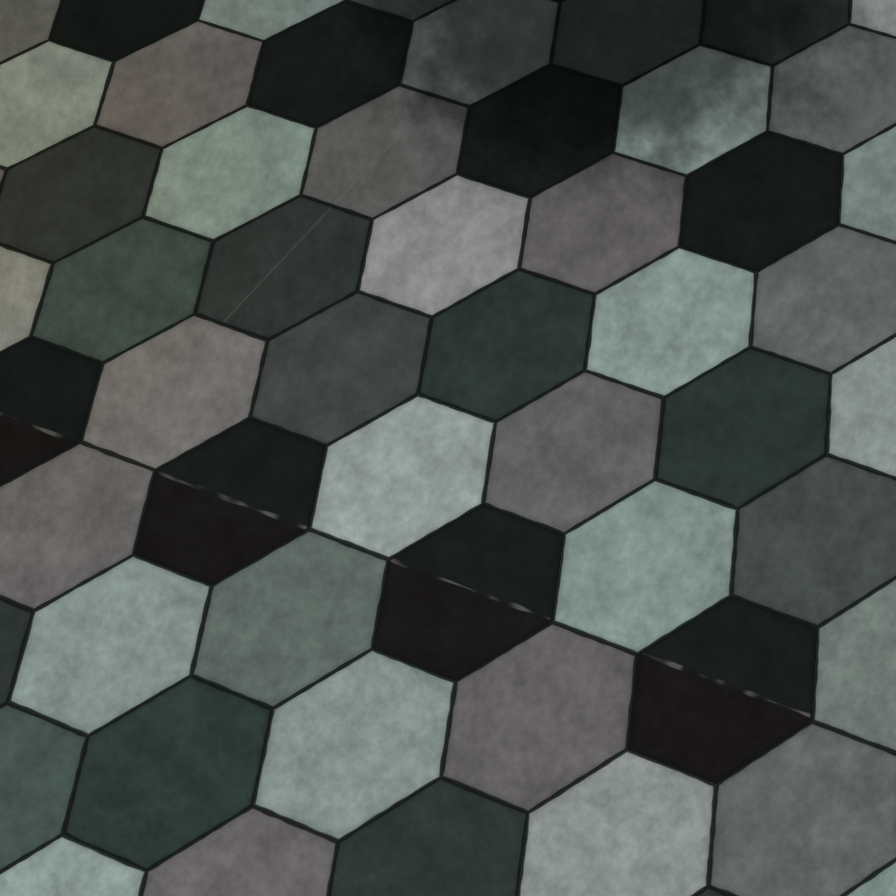
This pattern is drawn by a WebGL 2 fragment shader. Its source:

```glsl
#version 300 es
precision highp float;
// Worn floor of grey hexagonal tiles in three tones, seen at a slant.

uniform vec2 u_resolution;
out vec4 outColor;

// Floor plane: a reference tile centre, the steps to two neighbours, perspective
const vec2 ORIGIN = vec2(0.4505, 0.4701);
const vec2 STEP_A = vec2(0.1934, 0.0294);
const vec2 STEP_B = vec2(0.0553, -0.1411);
const vec2 PERSPECTIVE = vec2(0.004, -0.035);

// Tile colours
const vec3 PALE  = vec3(0.515, 0.555, 0.540);
const vec3 MID   = vec3(0.375, 0.390, 0.380);
const vec3 DIM   = vec3(0.255, 0.290, 0.278);
const vec3 DARK  = vec3(0.180, 0.212, 0.202);
const vec3 BLACK = vec3(0.092, 0.112, 0.106);
const vec3 GROUT = vec3(0.070, 0.085, 0.080);
const vec3 FLECK = vec3(0.420, 0.420, 0.400);

// Joints and wear
const float JOINT = 0.013;
const float CHIP = 0.007;
const float GRAIN = 0.13;
const float TONE_JITTER = 0.12;
const float TINT_JITTER = 0.07;
const vec2 SHADOW_CENTRE = vec2(0.67, 0.99);
const float SHADOW_RADIUS = 0.23;
const float SHADOW_DEPTH = 0.48;
const vec2 CRACK_START = vec2(0.0, 0.538);
const vec2 CRACK_END = vec2(0.91, 0.199);
const vec2 SCRATCH_START = vec2(0.0, 0.375);
const vec2 SCRATCH_END = vec2(0.545, 0.955);

float hash(vec2 p) {
    vec3 q = fract(p.xyx * vec3(0.1031, 0.1030, 0.0973));
    q += dot(q, q.yzx + 33.33);
    return fract((q.x + q.y) * q.z);
}

float cornerSlope(vec2 cell, vec2 offset) {
    float angle = 6.28319 * hash(cell);
    return dot(vec2(cos(angle), sin(angle)), offset);
}

float gradientNoise(vec2 p) {
    vec2 i = floor(p), f = fract(p);
    vec2 u = f * f * f * (f * (f * 6.0 - 15.0) + 10.0);
    vec2 e = vec2(1, 0);
    return mix(mix(cornerSlope(i, f), cornerSlope(i + e.xy, f - e.xy), u.x),
               mix(cornerSlope(i + e.yx, f - e.yx), cornerSlope(i + 1.0, f - 1.0), u.x), u.y);
}

float fbm(vec2 p) {
    float sum = 0.0, gain = 1.0;
    for (int i = 0; i < 4; i++) {
        sum += gain * gradientNoise(p);
        p = mat2(1.6, 1.2, -1.2, 1.6) * p + 7.3;
        gain *= 0.6;
    }
    return sum;
}

float segmentDistance(vec2 p, vec2 a, vec2 b) {
    vec2 d = b - a;
    return length(p - a - d * clamp(dot(p - a, d) / dot(d, d), 0.0, 1.0));
}

// Nearest hexagon in axial coordinates
vec2 nearestTile(vec2 axial) {
    vec3 cube = vec3(axial, -axial.x - axial.y);
    vec3 r = floor(cube + 0.5), err = abs(r - cube);
    if (err.x > err.y && err.x > err.z) r.x = -r.y - r.z;
    else if (err.y > err.z) r.y = -r.x - r.z;
    return r.xy;
}

// Three-colour tiling, with a slower cycle that varies each tone
vec3 tileColor(vec2 tile) {
    float tone = mod(tile.x - tile.y + 300.0, 3.0);
    float phase = mod(tile.x + tile.y + 600.0, 6.0);
    bool odd = mod(phase, 2.0) > 0.5;
    vec3 color = odd ? BLACK : DARK;
    if (tone < 0.5) color = abs(phase - 4.0) < 0.5 ? MID * 1.08 : PALE;
    else if (tone < 1.5) color = odd && phase > 2.0 ? DIM : MID;
    float tint = (hash(tile + 71.0) - 0.5) * TINT_JITTER;
    float jitter = (hash(tile + 40.0) - 0.5) * TONE_JITTER;
    return color * (1.0 + jitter + vec3(tint, -tint, -0.3 * tint));
}

void main() {
    vec2 p = gl_FragCoord.xy / u_resolution.y;
    float pixel = 1.0 / u_resolution.y;

    // Canvas to floor plane, then to the local frame of one tile
    mat2 plane = mat2(STEP_A - p * PERSPECTIVE.x, STEP_B - p * PERSPECTIVE.y);
    vec2 axial = inverse(plane) * (p - ORIGIN);
    vec2 tile = nearestTile(axial);
    vec2 d = axial - tile;
    vec2 local = vec2(d.x + 0.5 * d.y, 0.866 * d.y);
    float reach = max(abs(local.x), max(abs(dot(local, vec2(0.5, 0.866))), abs(dot(local, vec2(-0.5, 0.866)))));
    float edge = 0.5 - reach;

    // Glaze mottling and grain
    float mottle = fbm(p * 22.0);
    float grain = fbm(mat2(0.8, 0.5, -0.5, 0.8) * p * vec2(95.0, 80.0));
    vec3 color = tileColor(tile) * (1.0 + GRAIN * (mottle + 0.6 * grain));
    color *= 1.0 - 0.12 * smoothstep(0.05, 0.0, edge);

    // Long crack with pale crumbs, ruddier on its lower side, and a fine scratch
    float belowCrack = smoothstep(0.006, -0.006, p.y - mix(CRACK_START.y, CRACK_END.y, p.x / CRACK_END.x));
    float blackness = 1.0 - smoothstep(0.10, 0.17, color.g);
    color = mix(color, color * vec3(1.05, 0.78, 0.84), belowCrack * blackness);
    float wobble = 0.003 * gradientNoise(p * 30.0);
    float crack = smoothstep(0.0022 + pixel, 0.0008, segmentDistance(p, CRACK_START, CRACK_END) + wobble);
    float crumbs = smoothstep(-0.15, 0.4, gradientNoise(p * 45.0));
    color = mix(color, FLECK, crack * crumbs * 0.65);
    float scratch = smoothstep(0.0008 + pixel, 0.0, segmentDistance(p, SCRATCH_START, SCRATCH_END));
    color = mix(color, FLECK, scratch * 0.3);

    // Dark joints with uneven rims
    float aa = 6.0 * pixel;
    float rim = edge - CHIP * gradientNoise(p * 60.0);
    color = mix(color, GROUT, 0.85 * (1.0 - smoothstep(JOINT - aa, JOINT + aa, rim)));

    // Uneven light: warm upper left, soft shadow at the top
    color *= mix(1.04, 0.90, smoothstep(0.3, 1.0, p.y));
    color *= mix(vec3(1), vec3(1.02, 0.96, 0.88), smoothstep(0.5, 0.0, length(p - vec2(0.0, 0.8))));
    float shade = smoothstep(SHADOW_RADIUS, 0.4 * SHADOW_RADIUS, length((p - SHADOW_CENTRE) * vec2(0.7, 1.0)) + 0.03 * mottle);
    outColor = vec4(color * (1.0 - SHADOW_DEPTH * shade), 1.0);
}
```
